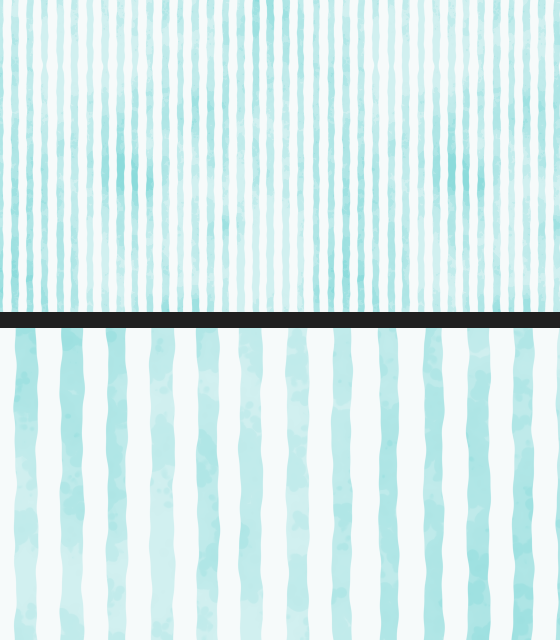
Top: the whole. Bottom: its middle third, enlarged.
A WebGL 1 fragment shader for this pattern:

```glsl
precision highp float;
uniform vec2 u_resolution;

// The wash and the stripe edges recur every TILE stripes
const float TILE = 22.0;

float hash(vec2 p) {
  return fract(sin(dot(p, vec2(12.99, 78.23))) * 43758.5);
}

// Cellular noise: distance to the nearest scattered point, wrapped across
float cells(vec2 p, float period) {
  vec2 base = floor(p);
  float nearest = 2.0;
  for (int j = -1; j <= 1; j++) {
    for (int i = -1; i <= 1; i++) {
      vec2 cell = base + vec2(float(i), float(j));
      vec2 id = vec2(mod(cell.x, period), cell.y);
      vec2 point = cell + vec2(hash(id + 3.1), hash(id + 17.7));
      nearest = min(nearest, distance(p, point));
    }
  }
  return nearest;
}

// Soft pool of pigment, wrapped across the tile
float pool(vec2 p, vec2 center, vec2 radius) {
  vec2 d = p - center;
  d.x = mod(d.x + TILE * 0.5, TILE) - TILE * 0.5;
  d /= radius;
  return exp(-dot(d, d));
}

// Hand-cut wobble of one stripe edge
float wobble(float y, float seed) {
  float phase = seed * 40.0;
  return 0.022 * sin(y * (1.6 + seed) + phase)
       + 0.014 * sin(y * (4.3 + seed) + phase * 1.7)
       + 0.009 * sin(y * 9.3 + phase * 2.3);
}

// Signed distance to a stripe, negative inside
float stripe(vec2 p, float id) {
  float x = p.x - id - 0.06 * (hash(vec2(id, 5.0)) - 0.5);
  float halfWidth = 0.228 + 0.06 * (hash(vec2(id, 9.0)) - 0.5);
  float seam = (p.y - 16.3) / 0.35;
  halfWidth -= 0.09 * hash(vec2(id, 2.0)) * exp(-seam * seam);
  float left = -halfWidth + wobble(p.y, hash(vec2(id, 21.0)));
  float right = halfWidth + wobble(p.y, hash(vec2(id, 33.0)));
  return max(left - x, x - right);
}

// Pigment strength: broad pools broken up by mottling
float wash(vec2 p, float id) {
  float tone = 0.85 + 0.9 * (hash(vec2(id, 13.0)) - 0.5);
  // Dark pools
  tone += 3.2 * pool(p, vec2(7.5, 9.6), vec2(1.3, 2.3));
  tone += 2.6 * pool(p, vec2(9.5, 8.5), vec2(1.4, 1.5));
  tone += 2.4 * pool(p, vec2(15.3, 5.8), vec2(1.1, 0.8));
  tone += 1.9 * pool(p, vec2(18.9, 19.8), vec2(2.2, 4.0));
  tone += 1.6 * pool(p, vec2(12.5, 13.2), vec2(2.6, 2.2));
  tone += 1.6 * pool(p, vec2(1.2, 9.0), vec2(2.2, 3.5));
  tone += 2.0 * pool(p, vec2(1.5, 1.0), vec2(3.2, 3.4));
  tone += 1.8 * pool(p, vec2(12.0, 0.0), vec2(2.8, 1.3));
  // Pale pools
  tone -= 1.8 * pool(p, vec2(18.2, 3.5), vec2(2.5, 4.5));
  tone -= 1.3 * pool(p, vec2(4.8, 18.0), vec2(3.8, 4.0));
  tone -= 1.0 * pool(p, vec2(7.0, 2.5), vec2(1.8, 2.5));
  // Mottling at four sizes
  tone += 1.8 * (0.45 - cells(p * 0.25 + vec2(0.0, 7.0), TILE * 0.25 + 0.5));
  tone += 1.7 * (0.45 - cells(p * 0.5, TILE * 0.5));
  tone += 1.0 * (0.45 - cells(p * 1.5, TILE * 1.5));
  tone += 0.6 * (0.45 - cells(p * 4.0, TILE * 4.0));
  return clamp(tone, 0.0, 4.3);
}

void main() {
  // One unit is the pitch of the stripes
  float pitches = 37.2;
  vec2 p = gl_FragCoord.xy / u_resolution.x * pitches;
  p.x += 0.02;
  float pixel = pitches / u_resolution.x;
  float column = floor(p.x + 0.5);
  float id = mod(column, TILE);
  p.x += id - column;

  // Layered tones with crisp borders over a faint gradient
  float tone = wash(p, id);
  float layer = floor(tone) + smoothstep(0.42, 0.58, fract(tone));
  tone = mix(tone, layer, 0.75);
  vec3 pigment = vec3(0.82, 0.94, 0.94) - tone * vec3(0.067, 0.02, 0.02);

  float ink = 1.0 - smoothstep(-0.7 * pixel, 0.7 * pixel, stripe(p, id));
  gl_FragColor = vec4(mix(vec3(0.963, 0.98, 0.982), pigment, ink), 1.0);
}
```
